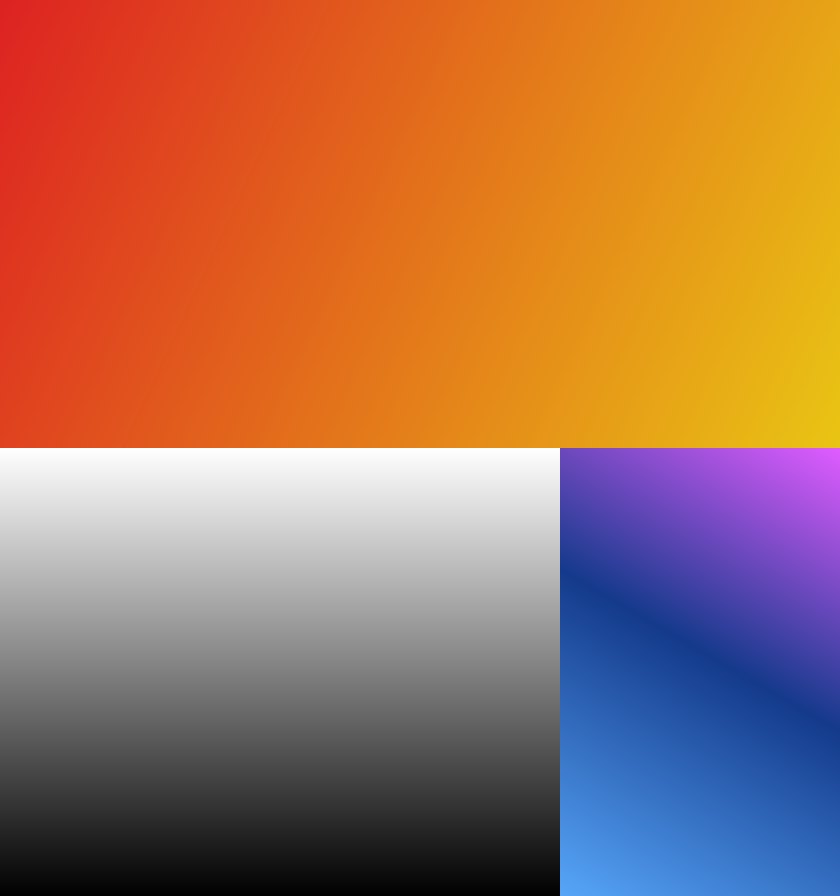
A Shadertoy shader for this background:

```glsl
// Three gradient panels: a warm band above, a grey ramp and a blue-violet fold below.

#define SPLIT_Y 0.5
#define SPLIT_X (2.0 / 3.0)
#define WARM_ANGLE -25.0
#define FOLD_ANGLE 60.0
#define FOLD_STOP 0.535
#define RED vec3(0.867, 0.133, 0.133)
#define YELLOW vec3(0.914, 0.769, 0.078)
#define SKY vec3(0.340, 0.650, 0.975)
#define NAVY vec3(0.078, 0.227, 0.545)
#define VIOLET vec3(0.880, 0.360, 1.000)

// Position from 0 to 1 along a slanted ramp that reaches both corners of a panel.
float ramp(vec2 p, vec2 corner, vec2 size, float degrees) {
    float angle = radians(degrees);
    vec2 dir = vec2(cos(angle), sin(angle));
    float span = dot(size, abs(dir));
    return clamp(dot(p - corner - 0.5 * size, dir) / span + 0.5, 0.0, 1.0);
}

// Step that is one pixel wide.
float edge(float border, float x, float pixel) {
    return clamp((x - border) / pixel + 0.5, 0.0, 1.0);
}

void mainImage(out vec4 fragColor, in vec2 fragCoord) {
    // Canvas units: height is 1, width is the aspect ratio.
    float pixel = 1.0 / iResolution.y;
    vec2 p = fragCoord * pixel;
    float width = iResolution.x * pixel;
    float splitX = SPLIT_X * width;

    // Upper band: red to yellow.
    vec2 warmSize = vec2(width, 1.0 - SPLIT_Y);
    float warmT = ramp(p, vec2(0.0, SPLIT_Y), warmSize, WARM_ANGLE);
    vec3 warm = mix(RED, YELLOW, warmT);

    // Lower left: black to white.
    vec3 grey = vec3(clamp(p.y / SPLIT_Y, 0.0, 1.0));

    // Lower right: sky to navy, then navy to violet.
    vec2 foldSize = vec2(width - splitX, SPLIT_Y);
    float foldT = ramp(p, vec2(splitX, 0.0), foldSize, FOLD_ANGLE);
    vec3 fold = foldT < FOLD_STOP
        ? mix(SKY, NAVY, foldT / FOLD_STOP)
        : mix(NAVY, VIOLET, (foldT - FOLD_STOP) / (1.0 - FOLD_STOP));

    // Join the panels.
    vec3 lower = mix(grey, fold, edge(splitX, p.x, pixel));
    vec3 color = mix(lower, warm, edge(SPLIT_Y, p.y, pixel));
    fragColor = vec4(color, 1.0);
}
```
